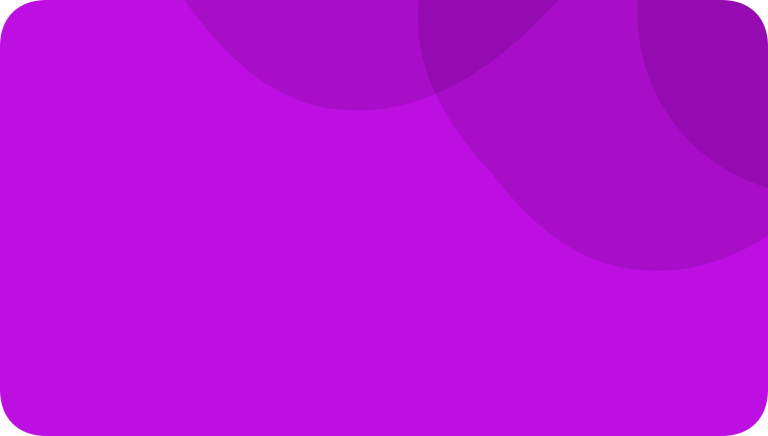
Write a WebGL 1 fragment shader that draws this background.

```glsl
precision highp float;
// A flat magenta card with rounded corners, overlaid by three translucent
// dark blobs along its top right. Each blob is bounded by power curves or a
// circle, and darkens what lies beneath, so overlaps grow deeper.

uniform vec2 u_resolution;

const float CARD_HEIGHT = 435.0;

// Smooth coverage of a signed field that is positive inside.
float cover(float field) {
  return clamp(field * u_resolution.y / CARD_HEIGHT + 0.5, 0.0, 1.0);
}

// Curve rising from zero to depth at the given reach.
float bend(float offset, float reach, float depth, float power) {
  return depth * pow(abs(offset) / reach, power);
}

// Bowl hanging from the top edge, steeper on its left.
float topBowl(vec2 p) {
  float u = p.x - 358.0;
  float rise = u < 0.0 ? bend(u, 174.0, 110.0, 2.25) : bend(u, 199.0, 110.0, 2.0);
  return 110.0 - rise - p.y;
}

// Large lobe: a bulging left side that runs into a rounded base.
float largeLobe(vec2 p) {
  if (p.y < 172.0) return p.x - 417.0 - bend(p.y - 18.0, 154.0, 73.0, 2.0);
  float u = p.x - 657.0;
  float rise = u < 0.0 ? bend(u, 167.0, 98.0, 2.25) : bend(u, 111.0, 36.0, 2.0);
  return 270.0 - rise - p.y;
}

// Disc cut by the right edge.
float cornerDisc(vec2 p) {
  return 180.5 - length(p - vec2(816.5, 14.0));
}

// Card outline with soft, slightly squared corners.
float cardShape(vec2 p, vec2 size) {
  float radius = 48.0;
  vec2 q = max(abs(p - 0.5 * size) - 0.5 * size + radius, 0.0);
  return radius - pow(pow(q.x, 2.3) + pow(q.y, 2.3), 1.0 / 2.3);
}

void main() {
  // Card coordinates: x runs right, y runs down from the top edge.
  float scale = CARD_HEIGHT / u_resolution.y;
  vec2 size = u_resolution * scale;
  vec2 p = vec2(gl_FragCoord.x, u_resolution.y - gl_FragCoord.y) * scale;

  // Stack the tinted layers over the base colour.
  float layers = cover(topBowl(p)) + cover(largeLobe(p)) + cover(cornerDisc(p));
  vec3 magenta = vec3(0.741, 0.057, 0.882);
  vec3 color = magenta * pow(0.888, layers);

  // White shows beyond the rounded corners.
  color = mix(vec3(1.0), color, cover(cardShape(p, size)));
  gl_FragColor = vec4(color, 1.0);
}
```
